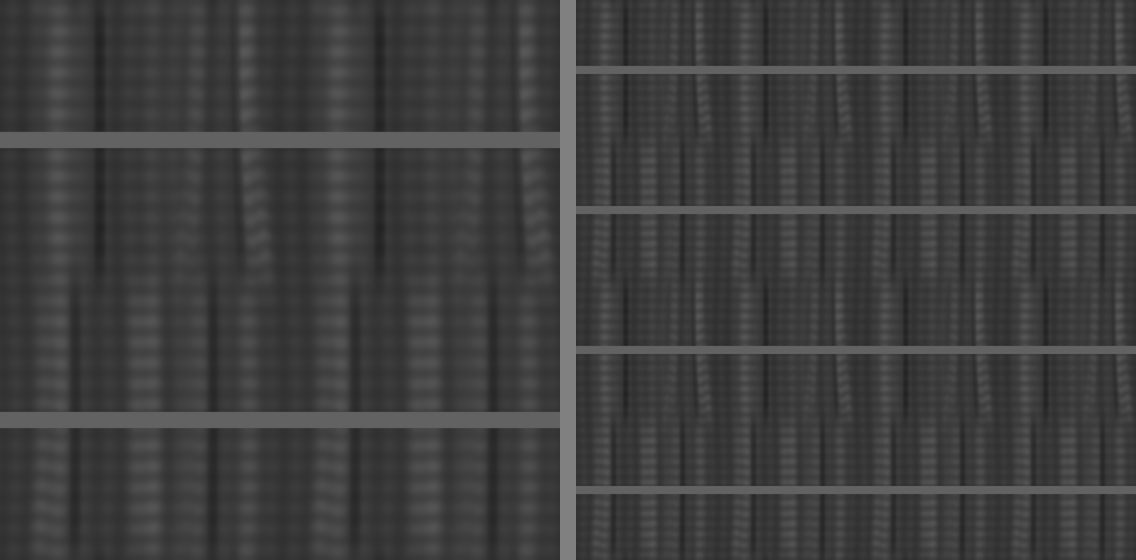
Left, the tile; right, the same tile 2 across and 2 down.
Give the GLSL for this pattern, as a Shadertoy shader.

```glsl
// Soft grey ribbed cloth with leaning twisted strands and two plain horizontal bars.

const float TAU = 6.2831853;
const float REPEATS_ACROSS = 2.0;
const float BARS = 2.0;
const float RIPPLES = 27.0;          // ripples over the full height
const float RIBS = 12.0;             // fine ribs per repeat
const float BAR_HALF = 0.0145;
const float BAR_GREY = 0.385;
const float CLOTH_GREY = 0.218;
const float STRAND_RELIEF = 0.083;
const float RIB_RELIEF = 0.011;
const float RIPPLE_RELIEF = 0.011;
const float STRAND_RIPPLE = 0.021;
const float UNEVENNESS = 0.035;
const float TWIST = 35.0;            // ripple tilt per unit of strand slope

// Strand: centre, half width, relief (negative is a groove), lean.
// The first half lies around the upper bar, the rest around the lower one.
const int STRANDS = 12;
const vec4 strands[STRANDS] = vec4[STRANDS](
    vec4(0.214, 0.057,  0.85,  0.00),
    vec4(0.357, 0.021, -0.95,  0.00),
    vec4(0.521, 0.062,  0.25,  0.00),
    vec4(0.693, 0.036,  0.50, -0.10),
    vec4(0.893, 0.042,  1.00,  0.117),
    vec4(0.846, 0.018, -0.50,  0.05),
    vec4(0.188, 0.057,  0.85, -0.065),
    vec4(0.268, 0.021, -0.60,  0.00),
    vec4(0.521, 0.057,  1.00,  0.02),
    vec4(0.700, 0.042,  0.50, -0.05),
    vec4(0.760, 0.019, -0.50,  0.00),
    vec4(0.890, 0.047,  0.65,  0.00));

float hash(vec2 p) {
    p = fract(p * vec2(0.1031, 0.1137) + 0.37);
    p += dot(p, p.yx + 33.33);
    return fract((p.x + p.y) * p.x * 7.31);
}

// Value noise that wraps after a whole number of cells
float wrappedNoise(vec2 p, vec2 period) {
    vec2 cell = floor(p);
    vec2 f = smoothstep(0.0, 1.0, p - cell);
    vec2 a = mod(cell, period);
    vec2 b = mod(cell + 1.0, period);
    return mix(mix(hash(a), hash(vec2(b.x, a.y)), f.x),
               mix(hash(vec2(a.x, b.y)), hash(b), f.x), f.y);
}

// Signed distance on a line that wraps every unit
float wrappedOffset(float d) {
    return fract(d + 0.5) - 0.5;
}

float clothGrey(float x, float down) {
    float relief = 0.0;
    float phase = RIPPLES * down - 0.5;

    // Strands fade out halfway between the bars
    for (int i = 0; i < STRANDS; i++) {
        vec4 s = strands[i];
        float key = i < STRANDS / 2 ? 0.25 : 0.75;
        float along = wrappedOffset(down - key);
        float presence = 1.0 - smoothstep(0.17, 0.31, abs(along));
        float centre = s.x + s.w * along * (1.0 + 2.0 * along);
        float slope = s.w * (1.0 + 4.0 * along);
        float across = wrappedOffset(x - centre);
        float q = across * across / (s.y * s.y);
        float profile = exp(-q * sqrt(q + 0.05)) * presence;
        relief += s.z * profile;
        phase += TWIST * slope * across * profile;
    }

    // Fine ribs and ripples
    float rib = cos(TAU * (RIBS * x - 0.57 + 0.12 * sin(TAU * down)));
    float ripple = cos(TAU * phase);
    float rippleDepth = RIPPLE_RELIEF * (0.75 + 0.25 * rib)
                      + STRAND_RIPPLE * max(relief, 0.0);

    // Uneven tension in the weave
    float uneven = wrappedNoise(vec2(x * RIBS, down * BARS - 0.5), vec2(RIBS, BARS)) - 0.5;

    return CLOTH_GREY + STRAND_RELIEF * relief + RIB_RELIEF * rib
         + rippleDepth * ripple + UNEVENNESS * uneven;
}

void mainImage(out vec4 fragColor, in vec2 fragCoord) {
    vec2 uv = fragCoord / iResolution.xy;
    float down = 1.0 - uv.y;
    float grey = clothGrey(fract(uv.x * REPEATS_ACROSS), down);

    // Plain bars with a faint contact shadow
    float barDistance = abs(fract(down * BARS) - 0.5) / BARS - BAR_HALF;
    float edge = max(0.0015, 0.75 / iResolution.y);
    grey *= 1.0 - 0.1 * exp(-max(barDistance, 0.0) / 0.004);
    grey = mix(BAR_GREY, grey, smoothstep(-edge, edge, barDistance));

    fragColor = vec4(vec3(grey), 1.0);
}
```
